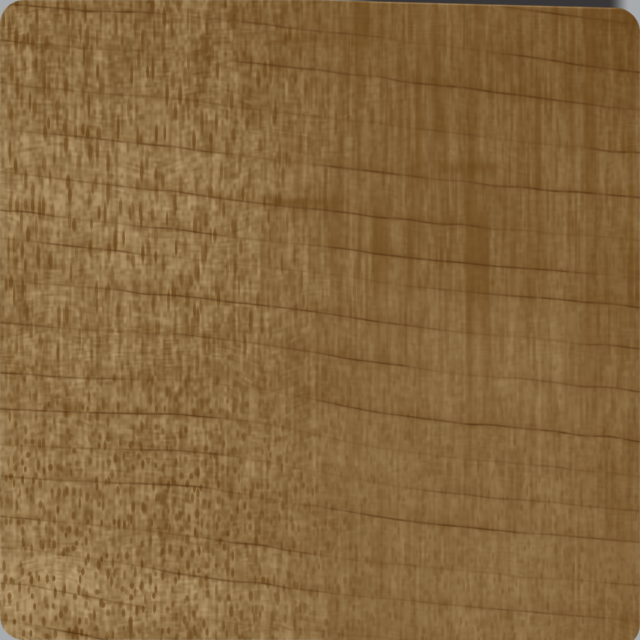
Give the GLSL for this texture, as a Shadertoy shader.

```glsl
// Draws a pale wood board with dark flecks, vertical streaks and thin growth lines.

// Colours
const vec3 WOOD_DARK  = vec3(0.43, 0.305, 0.145);
const vec3 WOOD_LIGHT = vec3(0.68, 0.57, 0.40);
const vec3 FLECK      = vec3(0.41, 0.265, 0.10);
const vec3 RING       = vec3(0.30, 0.18, 0.07);
const vec3 BACK_PALE  = vec3(0.66, 0.67, 0.68);
const vec3 BACK_DARK  = vec3(0.22, 0.21, 0.21);

// Shape and strength
const float BASE_TONE      = 0.41;
const float RING_SPACING   = 0.062;
const float RING_SLOPE     = 0.115;
const float RING_WIDTH     = 0.0017;
const float BAND_WIDTH     = 0.013;
const float FIBRE_CONTRAST = 0.42;
const float GLINT_CONTRAST = 0.62;
const float FLECK_STRENGTH = 0.72;
const float CORNER_RADIUS  = 0.038;
const vec2 SMUDGES[3] = vec2[3](vec2(0.47, 0.684), vec2(0.47, 0.939), vec2(0.73, 0.738));

float hash(vec2 p) {
    vec3 q = fract(vec3(p.xyx) * 0.1031);
    q += dot(q, q.yzx + 33.33);
    return fract((q.x + q.y) * q.z);
}

float noise(vec2 p) {
    vec2 i = floor(p), f = fract(p);
    f = f * f * (3.0 - 2.0 * f);
    return mix(mix(hash(i), hash(i + vec2(1, 0)), f.x),
               mix(hash(i + vec2(0, 1)), hash(i + vec2(1, 1)), f.x), f.y);
}

// Tapered upright flecks, one per cell, in columns shifted at random
float flecks(vec2 p, vec2 cell, float share) {
    float best = 0.0;
    for (int k = 0; k < 3; k++) {
        float seed = float(k) * 37.0 + 11.0;
        vec2 g = p / cell + vec2(seed * 0.31, 0.0);
        float column = floor(g.x);
        g.y += 9.0 * hash(vec2(column, seed));
        vec2 id = floor(g) + seed;
        vec2 jitter = vec2(hash(id + 3.1), hash(id + 7.7)) - 0.5;
        vec2 halfSize = vec2(mix(0.17, 0.31, hash(id + 1.9)), mix(0.2, 0.4, hash(id + 5.3)));
        vec2 d = (fract(g) - 0.5 - jitter * (1.0 - 2.0 * halfSize)) / halfSize;
        float body = 1.0 - smoothstep(0.35, 1.0, length(d));
        float present = step(hash(id + 9.2), share);
        best = max(best, body * present * mix(0.5, 1.0, hash(id + 4.6)));
    }
    return best;
}

// x: thin broken line, y: soft band above it
vec2 growthRings(vec2 p) {
    float height = p.y + RING_SLOPE * p.x + 0.03 * noise(p * 3.0) + 0.004 * noise(p * vec2(22.0, 9.0));
    float r = height / RING_SPACING;
    float id = floor(r);
    float d = (fract(r) - mix(0.15, 0.6, hash(vec2(id, 2.0)))) * RING_SPACING;
    float along = smoothstep(0.25, 0.8, noise(vec2(p.x * 7.0, id * 5.3)));
    float dashes = 0.35 + 0.65 * noise(vec2(p.x * 75.0, id * 3.7));
    float line = exp(-d * d / (RING_WIDTH * RING_WIDTH));
    float band = exp(-abs(d) / (d > 0.0 ? BAND_WIDTH : 0.003));
    return vec2(line * (0.2 + 0.8 * along) * dashes, band * (0.4 + 0.6 * along));
}

// Broad light and shade across the board
float lighting(vec2 p) {
    vec2 glow = (p - vec2(0.17, 0.08)) / vec2(0.24, 0.055);
    vec2 sheen = (p - vec2(0.12, 0.62)) / vec2(0.3, 0.5);
    float light = 0.34 * exp(-dot(glow, glow)) + 0.15 * exp(-dot(sheen, sheen));
    light -= 0.14 * smoothstep(0.75, 1.0, p.y) + 0.12 * smoothstep(0.85, 1.0, p.x);
    return light + 0.2 * (noise(p * vec2(4.0, 7.0) + 5.0) - 0.5);
}

vec3 wood(vec2 p) {
    float left = 1.0 - smoothstep(0.3, 0.62, p.x + 0.08 * (noise(p * 6.0) - 0.5));
    float upper = smoothstep(0.25, 0.6, p.y);

    // Fine upright fibres crossed by short level glints
    float fibre = noise(p * vec2(230.0, 22.0)) + 0.5 * noise(p * vec2(90.0, 9.0)) - 0.75;
    float ripple = noise(p * vec2(65.0, 240.0) + vec2(0.0, 9.0 * noise(p * 12.0)));
    float weave = noise(p * vec2(210.0, 120.0)) * 0.6 + ripple * 0.4 - 0.5;
    float tone = BASE_TONE + lighting(p) + 0.08 * left;
    tone += FIBRE_CONTRAST * fibre * mix(0.6, 1.0, left);
    tone += GLINT_CONTRAST * weave * mix(0.45, 1.15, left);

    // Flecks grow longer upwards and merge into streaks at the right
    float shortFleck = flecks(p, vec2(0.017, 0.031), 0.55);
    float tallFleck = flecks(p, vec2(0.017, 0.068), 0.5);
    float streak = flecks(p, vec2(0.016, 0.23), 0.5);
    streak = max(streak * 0.7, 0.9 * smoothstep(0.5, 0.95, noise(p * vec2(75.0, 5.0))));
    float fleck = mix(shortFleck, tallFleck, upper) * mix(0.45, 1.0, left);
    fleck = max(fleck, streak * (1.0 - left) * mix(0.2, 0.75, upper));

    vec2 ring = growthRings(p);
    float smudge = 0.0;
    for (int i = 0; i < 3; i++) {
        vec2 d = (p - SMUDGES[i]) / vec2(0.06, 0.009);
        smudge += exp(-dot(d, d)) * (0.4 + 0.6 * noise(p * vec2(60.0, 25.0)));
    }

    vec3 colour = mix(WOOD_DARK, WOOD_LIGHT, clamp(tone, -0.35, 1.25));
    colour = mix(colour, FLECK, clamp(FLECK_STRENGTH * fleck + 0.28 * ring.y + 0.6 * smudge, 0.0, 0.9));
    return mix(colour, RING, 0.6 * ring.x);
}

void mainImage(out vec4 fragColor, in vec2 fragCoord) {
    vec2 p = fragCoord / iResolution.xy;
    float pixel = 1.0 / iResolution.y;

    // Rounded board whose top edge dips to the right
    vec2 q = p + vec2(0.0, 0.026 * max(p.x - 0.5, 0.0));
    vec2 corner = max(abs(q - 0.5) - 0.5 + CORNER_RADIUS, 0.0);
    float edge = length(corner) - CORNER_RADIUS;
    float strip = smoothstep(0.5, 0.6, p.x) * (1.0 - smoothstep(0.95, 0.985, p.x)) * step(0.5, p.y);
    vec3 back = mix(BACK_PALE, BACK_DARK, strip);
    vec3 board = wood(p) + 0.1 * strip * smoothstep(-0.004, -0.001, edge);
    fragColor = vec4(mix(board, back, smoothstep(-pixel, pixel, edge)), 1.0);
}
```
